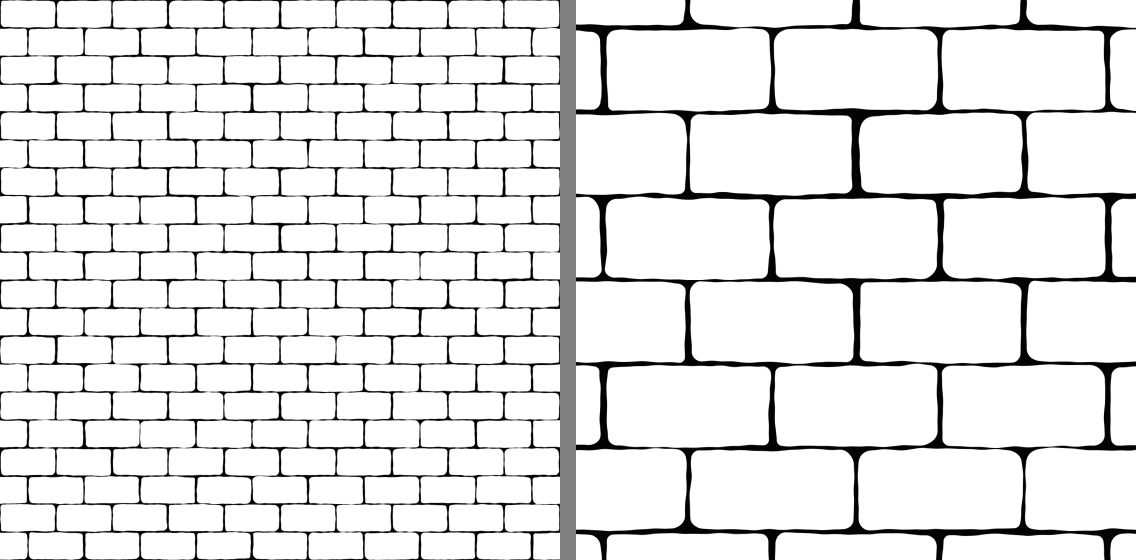
Left, the full canvas; right, a detail of the centre.
A three.js fragment shader for this pattern:

```glsl
// Hand-inked running-bond brick wall: white bricks parted by thin black joints.
// Each brick is a slightly tilted, bowed rounded box with random corner radii;
// wrapping gradient noise bends the joints and swells or fades the ink.

varying vec2 vUv;

const vec2  GRID = vec2(10.0, 20.0);            // bricks across, courses up (even)
const vec3  BRICK_COLOR = vec3(1.0);
const vec3  INK_COLOR = vec3(0.01);
const vec2  JOINT_INSET = vec2(0.0016, 0.0011); // half widths: upright, level joints
const float CORNER_MIN = 0.003;
const float CORNER_MAX = 0.0085;
const float EDGE_BOW = 0.0009;                  // extra inset towards brick ends
const float TILT = 0.010;                       // radians, either way
const float SHIFT = 0.0004;                     // brick placement error
const float BEND_FREQ = 44.0;
const float BEND_AMOUNT = 0.0012;
const float ROUGH_FREQ = 90.0;
const float ROUGH_AMOUNT = 0.0010;
const float SWELL_FREQ = 17.0;
const float SWELL_AMOUNT = 0.0012;

vec2 hash2(vec2 p) {
  vec3 q = fract(p.xyx * vec3(0.1031, 0.1030, 0.0973));
  q += dot(q, q.yzx + 33.33);
  return fract((q.xx + q.yz) * q.zy);
}

// Dot product of a lattice point's random gradient with the offset to it.
float cornerSlope(vec2 cell, vec2 offset, float period, float seed) {
  float angle = 6.2832 * hash2(mod(cell, period) + seed).x;
  return dot(vec2(cos(angle), sin(angle)), offset);
}

// Gradient noise that repeats every `period` lattice cells.
float gradientNoise(vec2 uv, float period, float seed) {
  vec2 p = uv * period;
  vec2 i = floor(p);
  vec2 f = p - i;
  vec2 w = f * f * f * (f * (f * 6.0 - 15.0) + 10.0);
  vec2 e = vec2(1.0, 0.0);
  float low = mix(cornerSlope(i, f, period, seed),
                  cornerSlope(i + e, f - e, period, seed), w.x);
  float high = mix(cornerSlope(i + e.yx, f - e.yx, period, seed),
                   cornerSlope(i + 1.0, f - 1.0, period, seed), w.x);
  return mix(low, high, w.y);
}

float roundedBox(vec2 p, vec2 halfSize, float radius) {
  vec2 d = abs(p) - halfSize + radius;
  return length(max(d, 0.0)) + min(max(d.x, d.y), 0.0) - radius;
}

// Signed distance to the brick around p, negative inside it.
float brickDistance(vec2 p) {
  // Running bond: every other course slides by half a brick
  vec2 g = p * GRID;
  g.x += 0.5 * (1.0 - mod(floor(g.y), 2.0));
  vec2 id = mod(floor(g), GRID);
  vec2 halfCell = 0.5 / GRID;
  vec2 q = (fract(g) - 0.5) / GRID;

  // Per-brick placement and tilt
  vec2 placement = hash2(id + 11.0) * 2.0 - 1.0;
  float tilt = TILT * (hash2(id + 47.0).x * 2.0 - 1.0);
  q += SHIFT * placement + tilt * vec2(-q.y, q.x);

  // Bowed sides and a different radius at each corner
  vec2 t = abs(q) / halfCell;
  vec2 bow = EDGE_BOW * pow(t.yx, vec2(5.0));
  vec2 corner = step(0.0, q);
  float pick = hash2(id * 2.0 + corner + 83.0).y;
  float radius = mix(CORNER_MIN, CORNER_MAX, pick * pick);
  return roundedBox(q, halfCell - JOINT_INSET - bow, radius);
}

void main() {
  // Bend the joints
  vec2 bend = vec2(gradientNoise(vUv, BEND_FREQ, 5.0),
                   gradientNoise(vUv, BEND_FREQ, 131.0));
  float d = brickDistance(vUv + BEND_AMOUNT * bend);

  // Vary the ink: fine roughness and slow swelling
  d += ROUGH_AMOUNT * gradientNoise(vUv, ROUGH_FREQ, 211.0);
  d += SWELL_AMOUNT * gradientNoise(vUv, SWELL_FREQ, 307.0);

  float pixel = max(fwidth(vUv.x), fwidth(vUv.y));
  float ink = smoothstep(-0.75 * pixel, 0.75 * pixel, d);
  gl_FragColor = vec4(mix(BRICK_COLOR, INK_COLOR, ink), 1.0);
}
```
